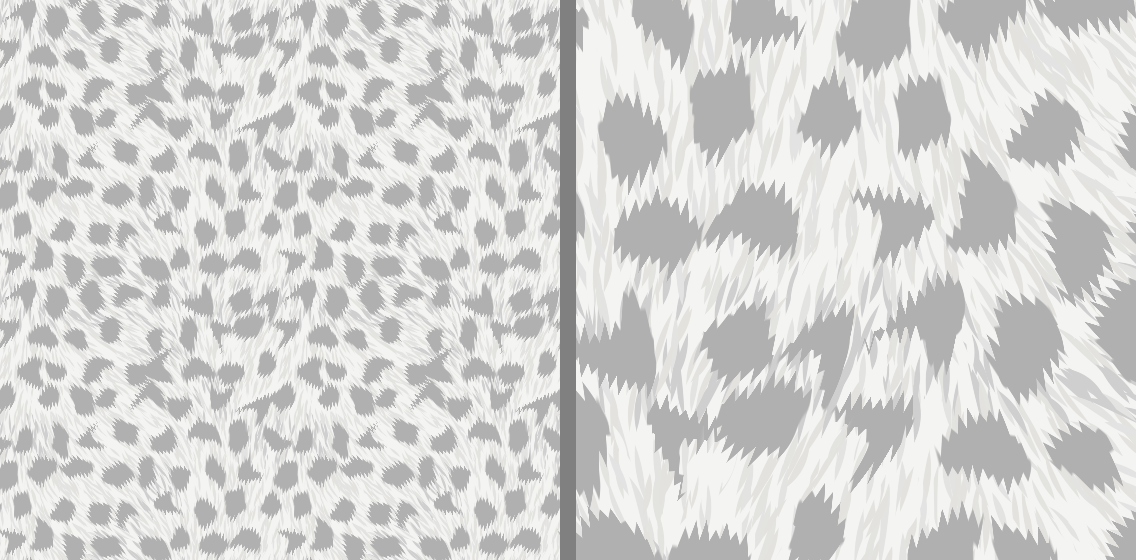
Left, the full canvas; right, a detail of the centre.
Write a WebGL 1 fragment shader that draws this pattern.

```glsl
precision highp float;
uniform vec2 u_resolution;

const float TILES = 2.0;            // pattern repeats across the canvas
const float SPOT_GRID = 8.0;        // spots per tile side
const float HAIR_GRID = 24.0;       // hair cells per tile side
const int HAIRS_PER_CELL = 4;
const vec2 SPOT_MIN = vec2(0.038, 0.027);
const vec2 SPOT_MAX = vec2(0.062, 0.040);
const float SPOT_BEND = 1.6;
const float TOOTH_RATE = 82.0;      // jagged tips per tile width
const float TOOTH_LENGTH = 0.027;
const float HAIR_LENGTH = 0.040;
const float HAIR_WIDTH = 0.0048;
const float SHADE_PATCHES = 0.42;   // share of patches with grey hairs
const float SHADE_DENSITY = 0.45;
const float IVORY_SHARE = 0.72;
const vec3 BASE = vec3(0.955, 0.955, 0.950);
const vec3 IVORY_WARM = vec3(0.890, 0.886, 0.868);
const vec3 IVORY_COOL = vec3(0.890, 0.892, 0.890);
const vec3 SHADE = vec3(0.810, 0.810, 0.812);
const vec3 SPOT = vec3(0.692, 0.692, 0.692);
const float TAU = 6.2831853;

vec3 hash3(vec2 p) {
  vec3 q = fract(p.xyx * vec3(0.1031, 0.1030, 0.0973));
  q += dot(q, q.yxz + 33.33);
  return fract((q.xxy + q.yzz) * q.zyx);
}

// Coordinates of v along and across a direction.
vec2 toFrame(vec2 v, float angle) {
  float c = cos(angle), s = sin(angle);
  return vec2(c * v.x + s * v.y, c * v.y - s * v.x);
}

// Fur runs upright near the tile sides and diagonally in its middle.
float furAngle(vec2 p) {
  return -1.22 + 0.56 * cos(TAU * (p.x - 0.42)) + 0.16 * sin(TAU * (p.x + p.y));
}

// Signed distance to one bent, lumpy spot with tips combed along the fur.
float spotDistance(vec2 v, float angle, vec3 shape, vec3 seed) {
  vec2 f = toFrame(v, angle);
  float strand = (f.y + 0.12 * f.x + 1.5 * f.x * f.x) * TOOTH_RATE + 20.0 * seed.x;
  float tipSize = mix(0.35, 1.0, hash3(vec2(floor(strand), 91.0 * seed.y)).x);
  float tip = tipSize * (1.0 - abs(2.0 * fract(strand) - 1.0));
  f.x = sign(f.x) * max(abs(f.x) + TOOTH_LENGTH * (0.28 - tip), 0.0);

  vec2 e = toFrame(f, TAU * shape.x);
  vec2 radius = mix(SPOT_MIN, SPOT_MAX, vec2(shape.y, shape.z));
  float bend = 2.0 * seed.z - 1.0;
  e.y += SPOT_BEND * bend * bend * bend * (e.x * e.x / radius.x - 0.35 * radius.x);
  e += 0.005 * sin(e.yx * 85.0 + TAU * seed.xy);
  return (length(e / radius) - 1.0) * radius.y;
}

float spots(vec2 p) {
  vec2 cell = floor(p * SPOT_GRID);
  float nearest = 1.0;
  for (int j = -1; j <= 1; j++) {
    for (int i = -1; i <= 1; i++) {
      vec2 id = cell + vec2(float(i), float(j));
      vec2 key = mod(id, SPOT_GRID);
      vec3 seed = hash3(key + 17.0);
      vec3 shape = hash3(key + 53.0);
      vec2 jitter = 0.4 * (hash3(key + 131.0).xy - 0.5);
      jitter.x += 0.5 * mod(key.y, 2.0) - 0.25;
      vec2 center = (id + 0.5 + jitter) / SPOT_GRID;
      nearest = min(nearest, spotDistance(p - center, furAngle(center), shape, seed));
    }
  }
  return nearest;
}

// Tapered, slightly curved strokes painted over one another.
vec3 fur(vec2 p, float pixel) {
  vec2 cell = floor(p * HAIR_GRID);
  vec3 color = BASE;
  for (int k = 0; k < HAIRS_PER_CELL; k++) {
    for (int j = -1; j <= 1; j++) {
      for (int i = -1; i <= 1; i++) {
        vec2 id = cell + vec2(float(i), float(j));
        vec2 key = mod(id, HAIR_GRID);
        vec3 place = hash3(key + 37.0 * float(k) + 211.0);
        vec3 look = hash3(key + 41.0 * float(k) + 503.0);
        vec2 center = (id + place.xy) / HAIR_GRID;
        vec2 f = toFrame(p - center, furAngle(center) + 0.5 * (place.z - 0.5));
        f.y += 8.0 * (look.x - 0.5) * f.x * f.x;
        float t = f.x / (HAIR_LENGTH * mix(0.6, 1.0, look.y));
        float d = abs(f.y) - HAIR_WIDTH * mix(0.65, 1.0, look.x) * (1.0 - t * t);

        bool shaded = hash3(floor(key / 4.0) + 307.0).x < SHADE_PATCHES;
        vec3 tint = look.z < IVORY_SHARE ? mix(IVORY_WARM, IVORY_COOL, place.z) : BASE;
        if (shaded && fract(look.z * 7.0) < SHADE_DENSITY) tint = SHADE;
        color = mix(color, tint, 1.0 - smoothstep(-0.6 * pixel, 0.6 * pixel, d));
      }
    }
  }
  return color;
}

void main() {
  float side = min(u_resolution.x, u_resolution.y);
  vec2 p = TILES * gl_FragCoord.xy / side;
  float pixel = TILES / side;
  vec3 color = fur(p, pixel);
  float cover = 1.0 - smoothstep(-pixel, pixel, spots(p));
  gl_FragColor = vec4(mix(color, SPOT, cover), 1.0);
}
```
